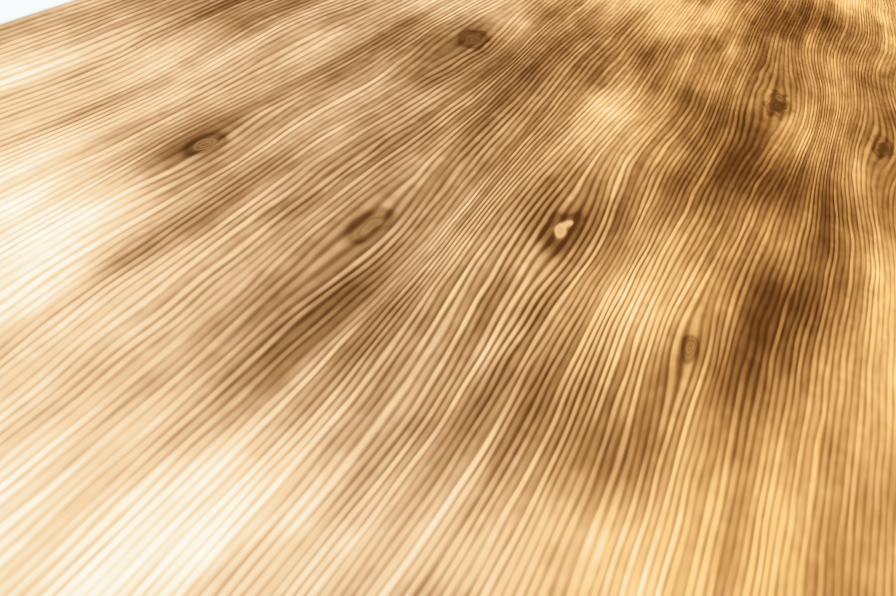
This texture is drawn by a Shadertoy shader. Its source:

```glsl
// Scorched, brushed softwood table top seen at a slant, with glare on the near side.
// Canvas points are projected onto the board plane; grain lines run to one vanishing
// point, bend around knots, and a summed tone value is coloured by a wood ramp.

#define VANISH vec2(1.5, 1.45)   // where the grain lines meet
#define TILT 0.4                 // slope of the horizon, radians
#define RINGS 92.0               // grain lines per plane unit
#define GRAIN 0.29               // contrast of the lines
#define SCORCH 1.05              // contrast of the burnt patches
#define STREAK 0.22              // contrast of broad streaks
#define FIBRE 0.15               // contrast of fine fibres
#define BASE_TONE 0.585          // overall lightness
#define TABLE_EDGE -1.148        // far side of the board
#define KNOT_COUNT 7

// Plane position, radius, core tone
const vec4 KNOTS[KNOT_COUNT] = vec4[KNOT_COUNT](
    vec4(-0.19, 1.01, 0.021, 0.62), vec4(-0.44, 0.90, 0.017, 0.33),
    vec4(0.10, 1.53, 0.026, 0.08), vec4(-0.60, 1.33, 0.020, 0.16),
    vec4(-0.73, 0.92, 0.013, 0.30), vec4(0.08, 0.92, 0.010, 0.36),
    vec4(0.39, 1.54, 0.022, 0.06));

float hash(vec2 p) {
    vec3 q = fract(p.xyx * 0.1031);
    q += dot(q, q.yzx + 33.33);
    return fract((q.x + q.y) * q.z);
}

float noise(vec2 p) {
    vec2 i = floor(p), f = fract(p);
    f = f * f * (3.0 - 2.0 * f);
    return mix(mix(hash(i), hash(i + vec2(1, 0)), f.x),
               mix(hash(i + vec2(0, 1)), hash(i + vec2(1, 1)), f.x), f.y);
}

float fbm(vec2 p) {
    float sum = 0.0, amp = 0.533;
    for (int i = 0; i < 4; i++) {
        sum += amp * noise(p);
        p = p * 2.03 + 17.3;
        amp *= 0.5;
    }
    return sum;
}

// Soft elliptical patch of light or shade
float spot(vec2 uv, vec2 centre, vec2 size) {
    vec2 e = (uv - centre) / size;
    return exp(-dot(e, e));
}

vec3 woodRamp(float t) {
    vec3 c = mix(vec3(0.36, 0.22, 0.10), vec3(0.49, 0.33, 0.18), clamp(t / 0.16, 0.0, 1.0));
    c = mix(c, vec3(0.68, 0.51, 0.32), clamp((t - 0.16) / 0.20, 0.0, 1.0));
    c = mix(c, vec3(0.85, 0.69, 0.52), clamp((t - 0.36) / 0.20, 0.0, 1.0));
    c = mix(c, vec3(0.96, 0.84, 0.67), clamp((t - 0.56) / 0.18, 0.0, 1.0));
    c = mix(c, vec3(0.98, 0.95, 0.87), clamp((t - 0.78) / 0.22, 0.0, 1.0));
    return mix(c, vec3(1.0), clamp((t - 1.0) / 0.25, 0.0, 1.0));
}

void mainImage(out vec4 fragColor, in vec2 fragCoord) {
    vec2 uv = fragCoord / iResolution.y;

    // Perspective: x across the grain, y along it
    vec2 d = uv - VANISH;
    vec2 horizon = vec2(cos(TILT), -sin(TILT));
    float depth = max(dot(d, vec2(-sin(TILT), -cos(TILT))), 0.05);
    vec2 plane = vec2(dot(d, horizon) / depth, 1.0 / depth);
    float pixel = length(d) / (depth * depth * iResolution.y);

    // Grain wander and knots
    float across = plane.x + 0.05 * (noise(plane * vec2(4.0, 4.5) + 3.7) - 0.5);
    float core = 0.0, coreTone = 0.0, knotShade = 0.0;
    for (int i = 0; i < KNOT_COUNT; i++) {
        vec4 k = KNOTS[i];
        vec2 q = plane - k.xy;
        vec2 e = q / (k.z * vec2(4.0, 7.0));
        float bend = exp(-dot(e, e));
        across -= bend * (0.62 * q.x + 0.6 * k.z);
        float r = length(q * vec2(1.0, 0.8)) / k.z + 0.7 * (noise(plane * 60.0) - 0.5);
        float inside = 1.0 - smoothstep(0.55, 1.0, r);
        core = max(core, inside);
        coreTone += inside * (k.w + 0.03 * sin(r * 14.0));
        float rim = (r - 1.15) / 0.4;
        knotShade += 0.22 * exp(-rim * rim) + 0.09 * bend;
    }

    // Growth rings: pale ridges of varied height between dark lines
    float phase = across * RINGS + 1.5 * noise(vec2(across * 14.0, plane.y * 2.0))
                + 0.35 * noise(vec2(across * 60.0, plane.y * 22.0));
    float f = fract(phase);
    float ridge = smoothstep(0.0, 0.35, f) * (1.0 - smoothstep(0.55, 1.0, f));
    float height = 0.45 + 1.1 * noise(vec2(floor(phase) * 3.0, plane.y * 7.0));
    float resolved = 1.0 - smoothstep(0.4, 1.0, pixel * RINGS);
    float focus = 0.6 + 0.5 * spot(uv, vec2(0.9, 0.5), vec2(0.5, 0.35));
    float lines = (ridge * height - 0.6) * resolved * focus;

    // Burnt patches, streaks and fibres
    float scorch = fbm(plane * vec2(5.0, 4.0) + 8.0) - 0.5;
    float streak = noise(vec2(across * 34.0, plane.y * 2.5)) - 0.5;
    float fibre = 0.6 * noise(vec2(across * 190.0, plane.y * 45.0))
                + 0.4 * noise(vec2(across * 90.0, plane.y * 110.0)) - 0.5;

    // Light: glare on the left and near side, shade toward the far right
    float glare = 0.45 * spot(uv, vec2(0.0, 0.60), vec2(0.28, 0.17))
                + 0.24 * spot(uv, vec2(0.42, 0.12), vec2(0.25, 0.15))
                + 0.18 * spot(uv, vec2(0.98, 0.04), vec2(0.22, 0.20));
    float shade = 0.16 * spot(uv, vec2(0.52, 0.74), vec2(0.34, 0.20))
                + 0.14 * spot(uv, vec2(1.36, 0.72), vec2(0.22, 0.32));
    float light = dot(uv - vec2(0.75, 0.5), vec2(-0.06, -0.24)) + glare - shade;

    float tone = BASE_TONE + light + GRAIN * lines + SCORCH * scorch
               + STREAK * streak + FIBRE * fibre - knotShade;
    tone = mix(tone, coreTone + FIBRE * fibre, core);

    // Colour: amber cast on the right, white beyond the table edge
    vec3 colour = woodRamp(tone);
    float amber = smoothstep(0.6, 1.3, uv.x) * (1.0 - smoothstep(0.75, 1.05, tone));
    colour *= mix(vec3(1.0), vec3(1.03, 0.97, 0.79), amber);
    float beyond = 1.0 - smoothstep(-0.006, 0.006 + pixel, plane.x - TABLE_EDGE);
    fragColor = vec4(mix(colour, vec3(0.97, 0.98, 0.98), beyond), 1.0);
}
```
